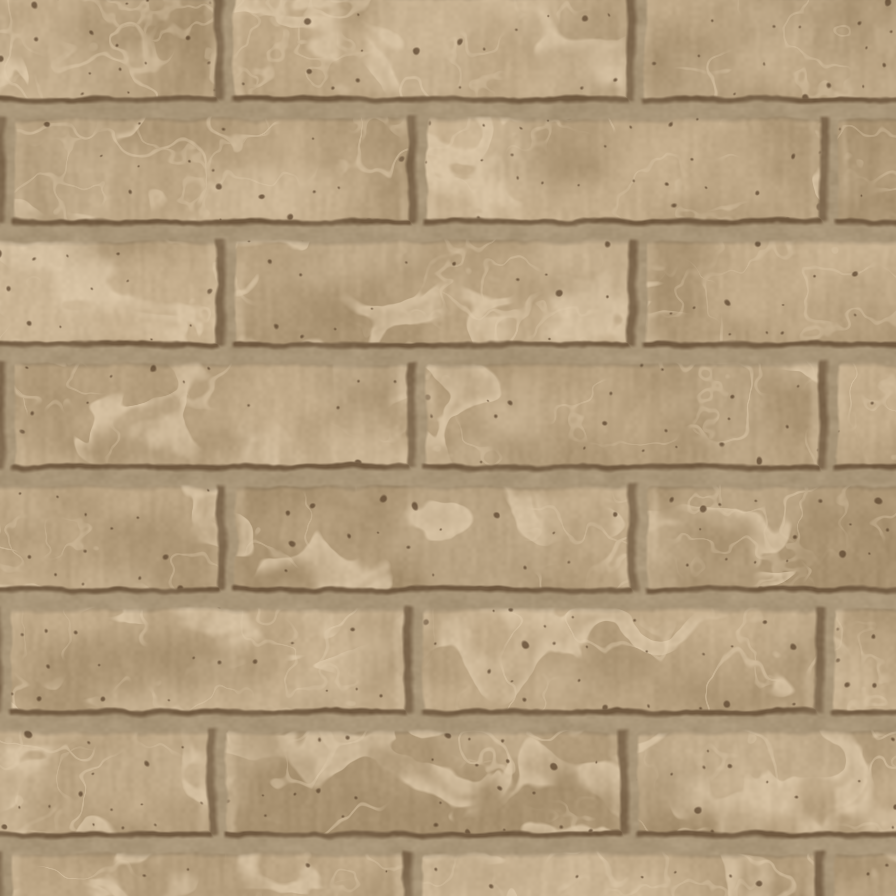
Reproduce this texture procedurally as a WebGL 1 fragment shader.

```glsl
precision highp float;
// Weathered tan brick wall in running bond, with shadowed mortar, pale scuffs, veins and pits.
uniform vec2 u_resolution;

#define PITCH vec2(0.459, 0.1368)   // brick plus joint
#define GAP vec2(0.0146, 0.0175)    // joint right of and below a brick
#define INSET 0.006                 // joint left of and above a brick
#define ORIGIN vec2(0.252, 0.0528)  // lower left of the first cell
#define ROW_SHIFT 0.217             // offset of odd rows
#define ROW_JITTER 0.012
#define EDGE_WOBBLE 0.0035
#define SOFTNESS 0.0022
#define SCUFF_AMOUNT 0.75
#define VEIN_AMOUNT 0.5
#define PIT_CELL 0.034

const vec3 BRICK_DARK = vec3(0.65, 0.56, 0.43);
const vec3 BRICK_LIGHT = vec3(0.77, 0.68, 0.55);
const vec3 SCUFF = vec3(0.86, 0.78, 0.66);
const vec3 MORTAR = vec3(0.66, 0.585, 0.47);
const vec3 SHADOW = vec3(0.44, 0.35, 0.25);
const vec3 PIT = vec3(0.36, 0.27, 0.18);

float hash(vec2 p) {
  return fract(sin(dot(p, vec2(127.1, 311.7))) * 43758.5);
}

float noise(vec2 p) {
  vec2 i = floor(p), f = fract(p);
  f = f * f * (3.0 - 2.0 * f);
  return mix(mix(hash(i), hash(i + vec2(1.0, 0.0)), f.x),
             mix(hash(i + vec2(0.0, 1.0)), hash(i + vec2(1.0, 1.0)), f.x), f.y);
}

float fbm(vec2 p) {
  float sum = 0.0, amp = 0.57;
  for (int i = 0; i < 3; i++) {
    sum += amp * noise(p);
    p = p * 2.03 + 7.3;
    amp *= 0.5;
  }
  return sum;
}

float roundBox(vec2 p, vec2 halfSize, float r) {
  vec2 q = abs(p) - halfSize + r;
  return length(max(q, 0.0)) + min(max(q.x, q.y), 0.0) - r;
}

// Thin line along a contour of the noise, broken up by a second noise.
float vein(vec2 p, float freq) {
  float contour = abs(fbm(p * freq) - 0.5);
  float width = 0.0016 * freq;
  return (1.0 - smoothstep(0.2 * width, width, contour))
       * smoothstep(0.5, 0.68, noise(p * 13.0 + 31.0));
}

// Small dark holes, at most one in each grid cell.
float pits(vec2 p) {
  vec2 id = floor(p / PIT_CELL);
  vec2 center = 0.2 + 0.6 * vec2(hash(id + 3.1), hash(id + 8.7));
  float radius = mix(0.001, 0.0042, pow(hash(id + 5.3), 3.0));
  float d = length(p - (id + center) * PIT_CELL) - radius;
  return step(0.55, hash(id)) * (1.0 - smoothstep(-0.0015, 0.0015, d));
}

vec3 brickColor(vec2 p, vec2 id) {
  vec2 uv = p + 19.0 * vec2(hash(id + 1.7), hash(id + 4.9));
  vec2 warp = vec2(noise(uv * 17.0), noise(uv * 17.0 + 40.0)) - 0.5;
  float tone = fbm(uv * vec2(7.0, 10.0)) + 0.25 * (hash(id) - 0.5);
  vec3 col = mix(BRICK_DARK, BRICK_LIGHT, smoothstep(0.2, 0.8, tone));

  // Pale scuffs: crisp on the outside, fading inwards, over a broad bloom
  float n = fbm(uv * vec2(8.0, 11.0) + warp * 1.3 + 60.0);
  float scuff = smoothstep(0.57, 0.61, n) * (1.0 - 0.7 * smoothstep(0.61, 0.78, n));
  float bloom = smoothstep(0.45, 0.75, fbm(uv * 9.0 + 90.0));
  col = mix(col, SCUFF, SCUFF_AMOUNT * scuff * smoothstep(0.25, 0.65, noise(uv * 24.0)));
  col = mix(col, SCUFF, 0.35 * bloom);

  // Veins, trowel streaks and grain
  float veins = max(vein(uv + warp * 0.02, 13.0), 0.7 * vein(uv + 5.0, 21.0));
  col = mix(col, SCUFF, VEIN_AMOUNT * veins);
  col += 0.035 * (noise(uv * vec2(170.0, 35.0)) - 0.5);
  return mix(col, PIT, 0.75 * pits(uv));
}

void main() {
  vec2 p = gl_FragCoord.xy / u_resolution.y;
  vec2 wobble = vec2(fbm(p * 38.0), fbm(p * 38.0 + 50.0)) - 0.5;
  vec2 q = p - ORIGIN + 2.0 * EDGE_WOBBLE * wobble;

  // Running bond layout
  float row = floor(q.y / PITCH.y);
  q.x -= ROW_SHIFT * mod(row, 2.0) + ROW_JITTER * (hash(vec2(row, 2.0)) - 0.5);
  vec2 id = vec2(floor(q.x / PITCH.x), row);
  vec2 halfSize = 0.5 * (PITCH - GAP - INSET);
  vec2 local = q - id * PITCH - vec2(INSET, GAP.y) - halfSize;
  float d = roundBox(local, halfSize, 0.004);
  vec2 outside = abs(local) - halfSize;
  float right = local.x - halfSize.x, below = -local.y - halfSize.y;

  // Brick face with worn ends and a dim upper rim
  vec3 face = brickColor(local, id);
  float ends = smoothstep(-0.014, -0.006, outside.x) * noise(p * vec2(60.0, 25.0));
  face = mix(face, SCUFF, 0.5 * ends);
  face *= 1.0 - 0.1 * smoothstep(-0.006, 0.0, local.y - halfSize.y);

  // Mortar, shaded below and right of each brick
  vec3 mortar = MORTAR + 0.07 * (fbm(p * vec2(45.0, 90.0)) - 0.5);
  vec3 col = mix(mortar, face, 1.0 - smoothstep(-SOFTNESS, SOFTNESS, d));
  float shadeBelow = smoothstep(-0.003, 0.001, below) * (1.0 - smoothstep(0.002, 0.008, below))
                   * (1.0 - smoothstep(0.0, INSET, outside.x));
  float shadeRight = smoothstep(-0.003, 0.002, right) * (1.0 - smoothstep(0.005, 0.013, right))
                   * (1.0 - smoothstep(0.0, INSET, outside.y));
  float shade = max(shadeBelow, 0.75 * shadeRight) * (0.75 + 0.4 * noise(p * 22.0));
  col = mix(col, SHADOW, clamp(shade, 0.0, 1.0));

  col += 0.025 * (noise(p * 210.0) - 0.5);
  gl_FragColor = vec4(col, 1.0);
}
```
